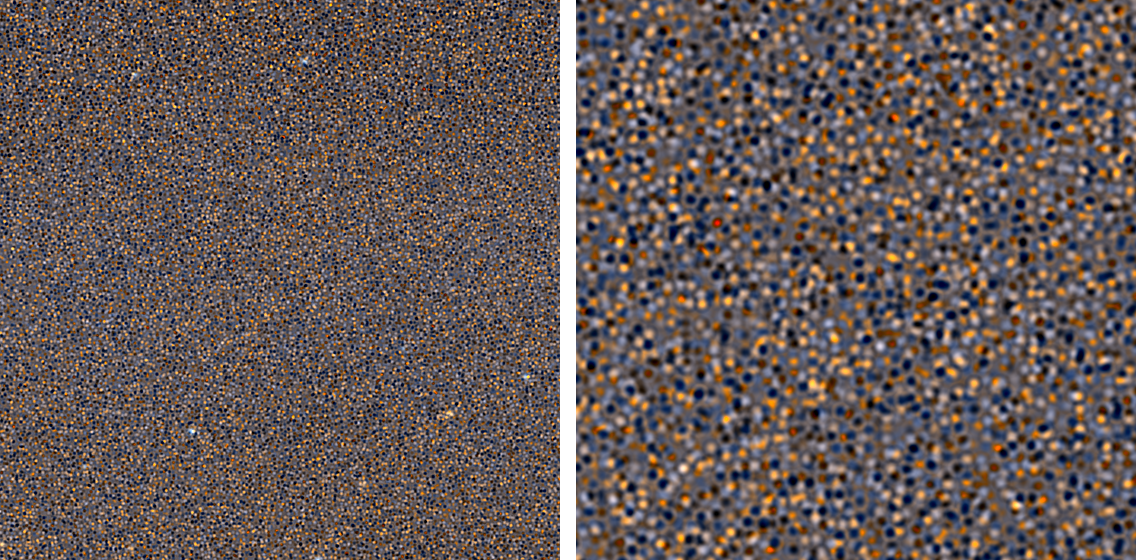
Left: the whole. Right: its middle third, enlarged.
Write a WebGL 1 fragment shader that draws this texture.

```glsl
precision highp float;
uniform vec2 u_resolution;

const float GRAINS_ACROSS = 176.0;
const float GRAIN_GAIN = 1.72;
const int STAR_COUNT = 18;

const vec3 MEAN_COLOR = vec3(0.388, 0.339, 0.326);
const vec3 LIGHT_AXIS = vec3(0.158, 0.130, 0.108);
const vec3 WARM_AXIS = vec3(0.112, 0.026, -0.086);
const vec3 BLUE_STAR = vec3(0.62, 0.82, 1.0);
const vec3 AMBER_STAR = vec3(1.0, 0.72, 0.36);

vec2 hash2(vec2 p, float seed) {
  vec3 q = fract(vec3(p.xyx + seed) * vec3(0.1031, 0.1030, 0.0973));
  q += dot(q, q.yzx + 33.33);
  return fract((q.xx + q.yz) * q.zy);
}

// Compact spot with a shallow opposite rim, which keeps the grain crisp
float grainSpot(float d2) {
  float fade = max(0.0, 1.0 - 0.8 * d2);
  return fade * fade * (1.0 - 2.4 * d2);
}

// Sum of jittered spots: two independent fields of about unit deviation
vec2 grainField(vec2 p, float gain) {
  vec2 cell = floor(p);
  vec2 total = vec2(0.0);
  for (int j = -1; j <= 1; j++) {
    for (int i = -1; i <= 1; i++) {
      vec2 id = cell + vec2(float(i), float(j));
      vec2 center = id + 0.5 + 0.75 * (hash2(id, 7.3) - 0.5);
      vec2 offset = p - center;
      vec2 value = (hash2(id, 91.7) - 0.5) * 3.46;
      total += value * grainSpot(dot(offset, offset));
    }
  }
  return total * gain;
}

// Skews warmth: rare vivid amber against common muted blue
float skewWarm(float w) {
  return (exp(0.45 * w) - 1.107) / 0.52;
}

// Layered sines, warped by each other, for broad cloudy patches
float cloud(vec2 p, float phase) {
  float sum = 0.0;
  float amplitude = 0.5;
  for (int i = 0; i < 4; i++) {
    float layer = float(i);
    sum += amplitude * sin(p.x + 1.3 * sin(p.y + phase + layer))
                     * cos(p.y + 0.9 * sin(p.x - phase));
    p = mat2(1.28, 0.96, -0.96, 1.28) * p + phase;
    amplitude *= 0.6;
  }
  return sum;
}

// Round core with a faint halo
float starGlow(vec2 offset, float radius) {
  float d2 = dot(offset, offset) / (radius * radius);
  return exp(-d2) + 0.2 * exp(-0.22 * d2);
}

vec3 starLight(vec2 uv) {
  vec3 light = vec3(0.0);
  for (int i = 0; i < STAR_COUNT; i++) {
    vec2 id = vec2(float(i), 3.0);
    vec2 position = hash2(id, 12.9);
    position.y = pow(position.y, 1.5);
    vec2 traits = hash2(id, 45.1);
    float radius = mix(0.0032, 0.0056, traits.x * traits.x);
    float strength = mix(0.3, 0.8, traits.x);
    vec3 tint = mix(BLUE_STAR, AMBER_STAR, smoothstep(0.3, 0.7, traits.y));
    light += tint * strength * starGlow(uv - position, radius);
  }
  return light;
}

void main() {
  vec2 uv = gl_FragCoord.xy / u_resolution;

  // Broad drift: pale bluish middle band, darker and harsher top
  float band = exp(-12.0 * (uv.y - 0.46) * (uv.y - 0.46));
  float top = smoothstep(0.55, 1.0, uv.y);
  float lightDrift = 0.16 * band - 0.16 * top - 0.05
                   + 0.15 * cloud(uv * vec2(4.0, 7.0), 1.7);
  float warmDrift = 0.07 - 0.14 * band
                  + 0.14 * cloud(uv * vec2(4.5, 6.0), 4.2);
  float contrast = mix(0.97, 1.10, top);

  // Fine grain varies lightness and warmth separately
  vec2 grain = grainField(uv * GRAINS_ACROSS, GRAIN_GAIN) * contrast;
  vec3 color = MEAN_COLOR
             + LIGHT_AXIS * (grain.x + lightDrift)
             + WARM_AXIS * (skewWarm(grain.y) + warmDrift);

  color += starLight(uv);
  gl_FragColor = vec4(clamp(color, 0.0, 1.0), 1.0);
}
```
